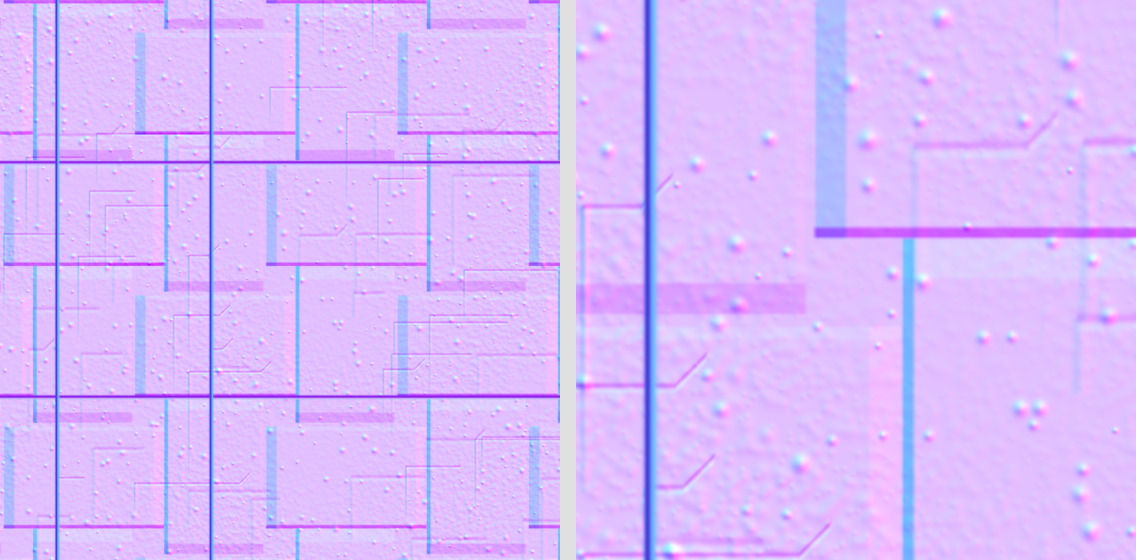
Left: the whole. Right: its middle third, enlarged.
Reproduce this texture map procedurally as a Shadertoy shader.

```glsl
vec2 hash2(vec2 p) {
    p = vec2(dot(p, vec2(127.1, 311.7)), dot(p, vec2(269.5, 183.3)));
    return fract(sin(p) * 43758.5);
}

float span(float x, float a, float b) {
    return smoothstep(a - 0.004, a + 0.004, x) - smoothstep(b - 0.004, b + 0.004, x);
}

// Shaded side of a thin line followed by its lit side
float lineProfile(float t) {
    return 0.5 * exp(-(t - 2.0) * (t - 2.0)) - exp(-t * t);
}

// Cellular field of round bumps, returned as a slope
vec2 bumps(vec2 p, float density, float radius) {
    vec2 cell = floor(p), slope = vec2(0.0);
    for (int y = -1; y <= 1; y++)
    for (int x = -1; x <= 1; x++) {
        vec2 id = cell + vec2(x, y);
        vec2 kind = hash2(id + 71.0);
        vec2 d = (p - id - hash2(id)) / (radius * (0.5 + kind.y));
        slope += step(kind.x, density) * d * exp(-dot(d, d));
    }
    return slope * vec2(1.0, -1.0);
}

// Raised block; widths and tilts are ordered left, right, top, bottom
vec2 bevel(vec2 q, vec2 size, vec4 width, vec4 tilt) {
    float inside = span(q.x, 0.0, size.x) * span(q.y, 0.0, size.y);
    return inside * vec2(
        tilt.x * span(q.x, 0.0, width.x) + tilt.y * span(q.x, size.x - width.y, size.x),
        tilt.z * span(q.y, 0.0, width.z) + tilt.w * span(q.y, size.y - width.w, size.y));
}

// Interlocking tall and wide blocks, staggered by half a period
vec2 blocks(vec2 p) {
    vec2 slope = vec2(0.0);
    for (int k = 0; k < 2; k++) {
        vec2 shifted = p + 0.5 * float(k) + 0.2;
        vec2 tall = mod(shifted - vec2(0.125, 0.014), 1.0) - 0.2;
        vec2 wide = mod(shifted - vec2(0.514, 0.125), 1.0) - 0.2;
        slope += bevel(tall, vec2(0.378, 0.597), vec4(0.015, 0.012, 0.05, 0.04),
                       vec4(-0.42, 0.03, 0.055, -0.13));
        slope += bevel(wide, vec2(0.611, 0.389), vec4(0.04, 0.042, 0.017, 0.014),
                       vec4(-0.2, 0.06, 0.05, -0.38));
    }
    return slope;
}

// Scattered angular grooves: broad faint ones, then fine sharp ones
vec2 traces(vec2 p) {
    vec2 slope = vec2(0.0);
    for (int i = 0; i < 52; i++) {
        bool broad = i < 26;
        vec2 q = p - hash2(vec2(i, 3)) * 2.2 + 0.08;
        vec2 size = mix(vec2(0.08), vec2(0.45, 0.4), hash2(vec2(i, 9)));
        float width = broad ? 0.006 : 0.0036;
        float lift = i % 4 == 0 ? max(0.0, q.x - size.x + 0.04) : 0.0;
        float taper = broad ? 1.0 : mix(1.0, 0.25, clamp(q.y / size.y, 0.0, 1.0));
        vec2 lines = vec2(span(q.y, 0.0, size.y) * lineProfile(q.x / width) * taper,
                          span(q.x, 0.0, size.x) * lineProfile((q.y + lift) / width));
        slope += lines * (broad ? vec2(0.09, 0.13) : vec2(0.26, 0.2));
    }
    return slope;
}

void mainImage(out vec4 fragColor, in vec2 fragCoord) {
    // One unit is one block period; y runs downwards
    vec2 uv = fragCoord / iResolution.xy;
    vec2 p = vec2(uv.x, 1.0 - uv.y) * 2.1333;

    // Relief with rough patches and nicks
    float rough = 0.5 + 0.5 * sin(3.0 * p.x + 2.0 * sin(4.0 * p.y))
                            * sin(5.0 * p.y + 2.0 * sin(3.0 * p.x));
    vec2 slope = blocks(p) + traces(p);
    slope += bumps(p * 68.0, 0.8, 0.45) * mix(0.03, 0.13, rough);
    slope += bumps(p * 17.0, 0.45, 0.11) * 0.45;

    vec3 color = vec3(0.885 + slope.x - 0.2 * abs(slope.y),
                      0.75 + slope.y - 0.1 * abs(slope.x), 1.0);

    // Long seams crossing the whole surface
    float across = p.x - (p.x < 0.5 ? 0.2167 : 0.804);
    float down = p.y - (p.y < 1.06 ? 0.618 : 1.511);
    color = mix(color, vec3(0.78, 0.77, 1.0), span(down, 0.003, 0.011) * 0.8);
    color = mix(color, vec3(0.55, 0.12, 0.92), exp(-pow(down / 0.0055, 2.0)));
    color = mix(color, vec3(0.42, 0.74, 1.0), exp(-pow((across - 0.004) / 0.006, 2.0)));
    color = mix(color, vec3(0.27, 0.25, 0.85), exp(-pow((across + 0.002) / 0.0045, 2.0)));

    fragColor = vec4(clamp(color, 0.0, 1.0), 1.0);
}
```
